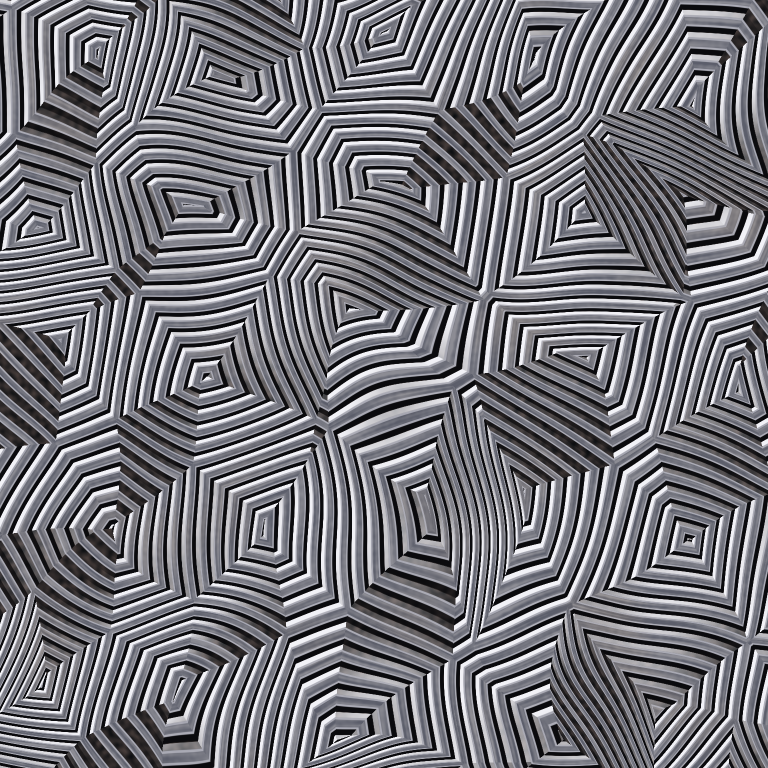
Reproduce this pattern procedurally as a WebGL 1 fragment shader.

```glsl
precision highp float;
// Carved metal relief: warped Voronoi cells filled with concentric polygon ridges.
// Each ridge has a brushed flat top, bright rims and a V groove whose two walls
// are lit from the upper left; the result is averaged over 2 x 2 subsamples.
uniform vec2 u_resolution;

const float GRID = 4.9;          // cells across the canvas
const float RINGS = 7.2;         // ridge density inside a cell
const float JITTER = 0.8;
const vec2 LIGHT = vec2(-0.7071, 0.7071);

const vec3 BLACK  = vec3(0.04, 0.04, 0.05);
const vec3 UMBER  = vec3(0.20, 0.18, 0.18);
const vec3 STEEL  = vec3(0.36, 0.37, 0.42);
const vec3 SILVER = vec3(0.55, 0.55, 0.58);
const vec3 RIM    = vec3(0.74, 0.74, 0.78);
const vec3 WHITE  = vec3(0.95, 0.95, 0.97);

vec2 hash2(vec2 p) {
  vec3 q = fract(p.xyx * vec3(0.1031, 0.1030, 0.0973));
  q += dot(q, q.yzx + 33.33);
  return fract((q.xx + q.yz) * q.zy);
}

float gradientDot(vec2 corner, vec2 offset) {
  return dot(hash2(corner) * 2.0 - 1.0, offset);
}

float gradientNoise(vec2 p) {
  vec2 i = floor(p), f = p - i;
  vec2 u = f * f * f * (f * (f * 6.0 - 15.0) + 10.0);
  vec2 e = vec2(1.0, 0.0);
  return mix(mix(gradientDot(i, f), gradientDot(i + e, f - e), u.x),
             mix(gradientDot(i + e.yx, f - e.yx), gradientDot(i + 1.0, f - 1.0), u.x), u.y);
}

// Bends the plane so that cell sides become gentle curves
vec2 warp(vec2 p) {
  vec2 q = p * 0.9;
  return p + 0.27 * vec2(gradientNoise(q + 40.0), gradientNoise(q + 71.5));
}

vec2 seedOffset(vec2 cell) {
  return 0.5 + JITTER * (hash2(cell + 23.0) - 0.5);
}

// x: ring coordinate, zero on the cell border; yz: inward direction
vec3 polygonRings(vec2 p) {
  vec2 base = floor(p), f = p - base;
  vec2 home = vec2(0.0), seed = vec2(0.0);
  float nearest = 9.0;
  for (int j = -1; j <= 1; j++)
    for (int i = -1; i <= 1; i++) {
      vec2 cell = vec2(float(i), float(j));
      vec2 r = cell + seedOffset(base + cell) - f;
      if (dot(r, r) < nearest) {
        nearest = dot(r, r);
        home = cell;
        seed = r;
      }
    }
  vec3 ring = vec3(9.0, 1.0, 0.0);
  for (int j = -2; j <= 2; j++)
    for (int i = -2; i <= 2; i++) {
      vec2 cell = home + vec2(float(i), float(j));
      vec2 r = cell + seedOffset(base + cell) - f;
      vec2 toOther = r - seed;
      float span = length(toOther);
      if (span > 0.001) {
        vec2 n = toOther / span;
        // Wide sides get wider rings, so the inner polygons stay similar
        float d = dot(0.5 * (seed + r), n) * pow(0.5 * span, -0.6);
        if (d < ring.x) ring = vec3(d, -n);
      }
    }
  return ring;
}

// Brushed flat top, streaked along the ridge
vec3 ridgeTop(float ring, float along, vec2 p) {
  float streak = gradientNoise(vec2(ring * 6.0, along * 1.7));
  float grain = gradientNoise(p * 26.0);
  float patches = gradientNoise(p * 1.6 + 9.0);
  vec3 metal = mix(STEEL, SILVER, clamp(0.45 + 1.3 * streak + 0.35 * grain, 0.0, 1.0));
  return metal + vec3(0.05, 0.03, 0.0) * smoothstep(0.0, 0.5, patches);
}

// Groove wall from shadow through earthy dark to full highlight
vec3 grooveWall(float facing, vec2 p) {
  float grit = gradientNoise(p * 22.0 + 5.0);
  vec3 dirt = UMBER * (0.85 + 0.9 * grit) + vec3(0.05, 0.02, 0.0) * grit;
  vec3 shade = mix(dirt, BLACK, smoothstep(0.0, 0.45, -facing));
  return mix(shade, WHITE, smoothstep(0.12, 0.8, facing));
}

vec3 relief(vec2 p, float blur) {
  vec2 bent = warp(p);
  vec3 cell = polygonRings(bent);
  float ring = cell.x * RINGS;
  // Light carried through the warp gives the true slope toward it
  vec2 bentLight = (warp(p + 0.01 * LIGHT) - bent) / 0.01;
  float slope = clamp(dot(cell.yz, bentLight), -1.0, 1.0);

  float w = fract(ring) - 0.5;
  float halfGroove = mix(0.27, 0.225, abs(slope));
  float side = 1.0 - 2.0 * smoothstep(-blur, blur, w);
  float top = smoothstep(halfGroove - blur, halfGroove + blur, abs(w));
  float rim = 1.0 - smoothstep(0.03, 0.04 + blur, abs(abs(w) - halfGroove - 0.045));

  float along = dot(bent, vec2(-cell.z, cell.y));
  vec3 plateau = mix(ridgeTop(ring, along, p), RIM, 0.75 * rim);
  return mix(grooveWall(slope * side, p), plateau, top);
}

void main() {
  float unit = GRID / min(u_resolution.x, u_resolution.y);
  float blur = 0.5 * RINGS * unit;
  vec3 sum = vec3(0.0);
  for (int j = 0; j < 2; j++)
    for (int i = 0; i < 2; i++) {
      vec2 shift = 0.5 * vec2(float(i), float(j)) - 0.25;
      sum += relief((gl_FragCoord.xy + shift) * unit, blur);
    }
  gl_FragColor = vec4(sum * 0.25, 1.0);
}
```
